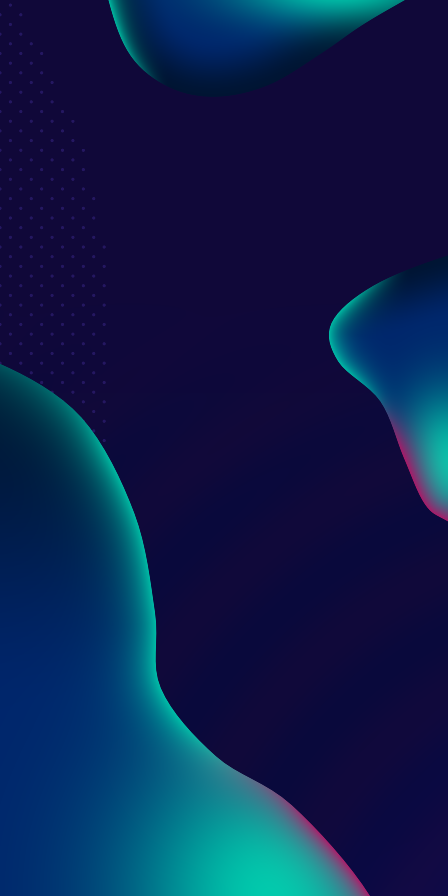
A Shadertoy shader for this background:

```glsl
// Three glossy fluid blobs over a deep indigo backdrop with faint arcs and a dot lattice.
// Each blob is a closed Catmull-Rom outline turned into a signed distance, and its
// depth drives the teal and pink rims. The canvas spans 1 unit across and 2 units up.

const vec3 NAVY = vec3(0.0, 0.08, 0.20);
const vec3 BLUE = vec3(0.0, 0.145, 0.42);
const vec3 TEAL = vec3(0.0, 0.80, 0.68);
const vec3 PINK = vec3(0.70, 0.08, 0.40);

vec2 catmullRom(vec2 a, vec2 b, vec2 c, vec2 d, float t) {
    return b + 0.5 * t * (c - a + t * (2.0 * a - 5.0 * b + 4.0 * c - d
             + t * (3.0 * (b - c) + d - a)));
}

// Signed distance to a closed spline, positive inside
float blobDepth(vec2 p, vec2 knots[12]) {
    float nearest = 1e3, side = -1.0;
    vec2 start = knots[0];
    for (int i = 0; i < 12; i++) {
        for (int j = 1; j <= 8; j++) {
            vec2 end = catmullRom(knots[(i + 11) % 12], knots[i], knots[(i + 1) % 12],
                                  knots[(i + 2) % 12], float(j) / 8.0);
            vec2 edge = end - start, rel = p - start;
            vec2 gap = rel - edge * clamp(dot(rel, edge) / dot(edge, edge), 0.0, 1.0);
            nearest = min(nearest, dot(gap, gap));
            if ((start.y > p.y) != (end.y > p.y)
                && rel.x < edge.x * rel.y / edge.y) side = -side;
            start = end;
        }
    }
    return side * sqrt(nearest);
}

float glow(vec2 p, vec2 center, vec2 radius) {
    vec2 q = (p - center) / radius;
    return exp(-dot(q, q));
}

float rim(float depth, float width) {
    return exp(-max(depth, 0.0) / width);
}

// Falls from one to zero as x goes from a to b
float fade(float a, float b, float x) {
    return 1.0 - smoothstep(a, b, x);
}

vec3 backdrop(vec2 p, float pixel) {
    vec3 color = mix(vec3(0.062, 0.032, 0.225), vec3(0.035, 0.035, 0.235), fade(0.8, 1.4, p.y));
    color += vec3(0.01, 0.004, 0.06) * smoothstep(0.3, 1.3, p.x - p.y);

    // Wide arcs around a point beyond the lower right corner
    float arcs = 0.5 + 0.5 * cos(6.2832 * (length(p - vec2(1.46, -0.29)) - 1.617) / 0.25);
    color += vec3(0.028, 0.0, -0.008) * arcs * fade(0.9, 1.35, p.y);

    // Staggered dots bounded by a curve on the right
    float column = round(p.x / 0.02325);
    float row = fract((1.967 - p.y) / 0.0432 + 0.5 * mod(column, 2.0) + 0.5) - 0.5;
    float dotDistance = length(vec2(p.x - column * 0.02325, row * 0.0432));
    float limit = 0.242 - 0.195 * pow(max(p.y - 1.362, 0.0) / 0.612, 1.8);
    float dots = fade(0.0035 - pixel * 0.5, 0.0035 + pixel * 0.5, dotDistance);
    dots *= step(column * 0.02325, limit);
    return mix(color, vec3(0.17, 0.11, 0.43), 0.75 * dots);
}

void mainImage(out vec4 fragColor, in vec2 fragCoord) {
    vec2 p = fragCoord / iResolution.xy * vec2(1.0, 2.0);
    float pixel = 2.0 / iResolution.y;
    vec3 color = backdrop(p, pixel);

    // Large blob at the lower left
    float depth = blobDepth(p, vec2[12](
        vec2(-0.16, 1.22), vec2(0.0, 1.188), vec2(0.182, 1.068), vec2(0.30, 0.854),
        vec2(0.346, 0.633), vec2(0.359, 0.464), vec2(0.482, 0.312), vec2(0.651, 0.203),
        vec2(0.826, 0.0), vec2(0.91, -0.21), vec2(-0.3, -0.47), vec2(-0.52, 1.1)));
    vec3 body = mix(NAVY, BLUE, fade(0.4, 1.15, p.y));
    body = mix(body, TEAL, glow(p, vec2(0.62, 0.01), vec2(0.33, 0.33)));
    body = mix(body, TEAL, 0.9 * rim(depth, 0.05) * (1.0 - 0.6 * smoothstep(0.95, 1.2, p.y)));
    body = mix(body, PINK, 0.95 * rim(depth, 0.04) * fade(0.13, 0.4, p.y));
    color = mix(color, body, smoothstep(-0.5, 0.5, depth / pixel));

    // Blob hanging from the top edge
    depth = blobDepth(p, vec2[12](
        vec2(0.21, 2.18), vec2(0.242, 2.0), vec2(0.292, 1.875), vec2(0.378, 1.805),
        vec2(0.482, 1.784), vec2(0.599, 1.81), vec2(0.716, 1.88), vec2(0.807, 1.943),
        vec2(0.904, 2.0), vec2(1.09, 2.104), vec2(1.09, 2.36), vec2(0.52, 2.39)));
    body = mix(NAVY, BLUE, smoothstep(0.0, 0.13, depth));
    body = mix(body, TEAL, glow(p, vec2(0.76, 2.03), vec2(0.24, 0.08)));
    body = mix(body, TEAL, 0.9 * rim(depth, 0.025) * fade(0.25, 0.38, p.x));
    color = mix(color, body, smoothstep(-0.5, 0.5, depth / pixel));

    // Blob entering from the right edge
    depth = blobDepth(p, vec2[12](
        vec2(1.2, 1.48), vec2(1.0, 1.43), vec2(0.833, 1.362), vec2(0.74, 1.279),
        vec2(0.755, 1.193), vec2(0.849, 1.104), vec2(0.901, 0.979), vec2(0.948, 0.875),
        vec2(1.0, 0.836), vec2(1.12, 0.776), vec2(1.46, 0.88), vec2(1.46, 1.32)));
    body = mix(NAVY, BLUE, fade(1.24, 1.39, p.y - 0.3 * (p.x - 0.85)));
    body = mix(body, TEAL, glow(p, vec2(1.0, 0.96), vec2(0.11, 0.16)));
    body = mix(body, TEAL, 0.9 * rim(depth, 0.03) * fade(0.76, 0.92, p.x));
    body = mix(body, PINK, 0.95 * rim(depth, 0.035) * fade(0.98, 1.14, p.y));
    color = mix(color, body, smoothstep(-0.5, 0.5, depth / pixel));

    fragColor = vec4(color, 1.0);
}
```
